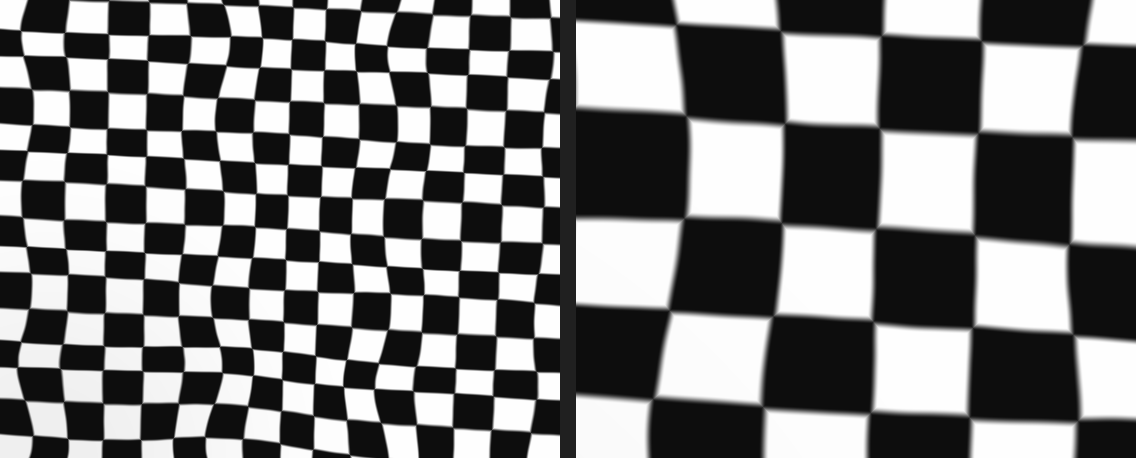
Left: the whole. Right: its middle third, enlarged.
A WebGL 1 fragment shader for this pattern:

```glsl
precision highp float;
// Black and white checkerboard with a rippled, hand-warped grid.

uniform vec2 u_resolution;

const float TAU = 6.28318531;

// Lengths are fractions of the canvas height, warps are fractions of a cell.
const vec2 CELL = vec2(0.0796, 0.0689);
const vec2 ORIGIN = vec2(0.0653, 0.0841);   // first crossing, from the top left
const vec2 GRID_CENTER = vec2(6.85, 6.0);

const float COLUMN_SWELL = 0.20;            // slow change of column width
const float SWELL_PERIOD = 13.0;
const float COLUMN_SWAY = 0.19;             // sideways bulges of column edges
const float ROW_SQUEEZE = 0.135;            // alternation of tall and flat rows
const float SQUEEZE_PERIOD = 3.333;
const float LOW_SAG = 0.28;                 // lift of the lower middle rows

const float EDGE_NOISE = 0.018;
const float EDGE_SOFTNESS = 0.0036;
const float INK_SPREAD = 0.0017;            // black grows into white

const vec3 INK = vec3(0.05);
const vec3 PAPER = vec3(0.995);
const float CORNER_SHADE = 0.06;

vec2 randomGradient(vec2 cell) {
  float angle = TAU * fract(sin(dot(cell, vec2(127.1, 311.7))) * 4375.85);
  return vec2(cos(angle), sin(angle));
}

float gradientNoise(vec2 p) {
  vec2 i = floor(p);
  vec2 f = p - i;
  vec2 s = f * f * f * (f * (f * 6.0 - 15.0) + 10.0);
  vec2 e = vec2(1.0, 0.0);
  float a = dot(randomGradient(i), f);
  float b = dot(randomGradient(i + e.xy), f - e.xy);
  float c = dot(randomGradient(i + e.yx), f - e.yx);
  float d = dot(randomGradient(i + e.xx), f - e.xx);
  return mix(mix(a, b, s.x), mix(c, d, s.x), s.y);
}

// Shift of grid point g (column, row counted downward), in cells.
vec2 gridWarp(vec2 g) {
  vec2 fromCenter = g - GRID_CENTER;

  // Columns: uneven widths, alternating bulges and a fanning lean.
  float swell = COLUMN_SWELL * sin(TAU * (g.x - 1.0) / SWELL_PERIOD);
  float ripple = 0.35 * cos(TAU * (g.y - 5.5) / 4.0)
               - cos(TAU * (g.y - 0.5) / 5.0);
  float bulge = cos(TAU * g.x / 10.0);
  float sway = COLUMN_SWAY * bulge * bulge * bulge * ripple;
  float lean = -(0.008 + 0.0024 * g.x) * fromCenter.y;

  // Rows: uneven heights, a downhill tilt and a local sag.
  float strength = 0.6 + 0.4 * cos(TAU * (g.x - 1.5) / 10.0);
  float squeeze = -ROW_SQUEEZE * strength
                * sin(TAU * (g.y - 0.5) / SQUEEZE_PERIOD);
  float tilt = (0.0485 + 0.002 * g.y) * fromCenter.x;
  float reach = (g.x - 5.5) / 2.5;
  float sag = -LOW_SAG * exp(-reach * reach) * smoothstep(8.0, 12.0, g.y);

  return vec2(swell + sway + lean, squeeze + tilt + sag);
}

// Inverts the warp by fixed-point iteration.
vec2 unwarp(vec2 target) {
  vec2 g = target;
  for (int i = 0; i < 10; i++) {
    g = target - gridWarp(g);
  }
  return g;
}

// Distance to the nearest cell edge, positive in white cells.
float checkerDistance(vec2 g) {
  vec2 toEdge = (0.5 - abs(fract(g) - 0.5)) * CELL;
  float parity = mod(floor(g.x) + floor(g.y), 2.0);
  return min(toEdge.x, toEdge.y) * (parity < 0.5 ? 1.0 : -1.0);
}

void main() {
  vec2 p = gl_FragCoord.xy / u_resolution.y;
  p.y = 1.0 - p.y;

  vec2 g = unwarp((p - ORIGIN) / CELL);
  g += EDGE_NOISE * vec2(gradientNoise(g * 1.7 + 7.3),
                         gradientNoise(g * 1.7 + 41.9));

  float softness = max(EDGE_SOFTNESS, 0.8 / u_resolution.y);
  float white = smoothstep(-softness, softness,
                           checkerDistance(g) - INK_SPREAD);

  // Faint shading toward the lower left corner.
  float shade = CORNER_SHADE * smoothstep(0.7, 0.0, distance(p, vec2(0.1, 1.0)));
  gl_FragColor = vec4(mix(INK, PAPER - shade, white), 1.0);
}
```
